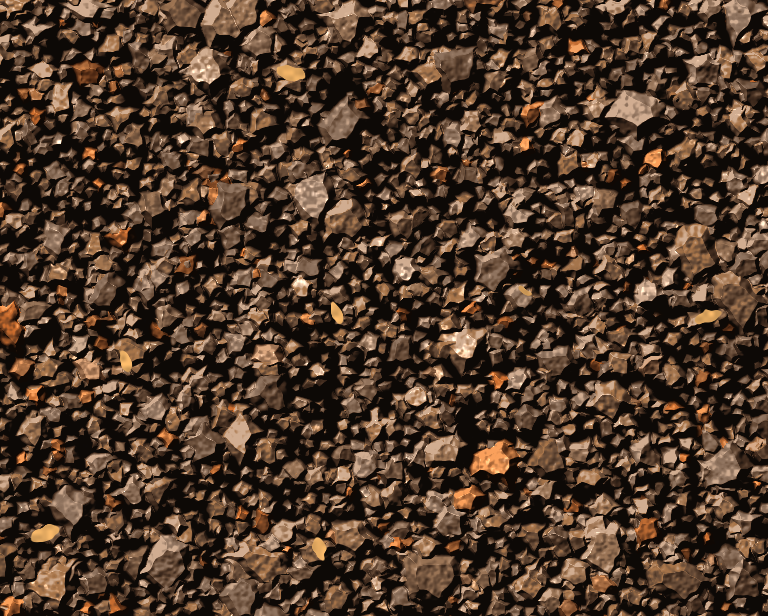
This texture is drawn by a Shadertoy shader. Its source:

```glsl
// Damp, crumbly brown soil: angular grains in hard sunlight with wet glints.
#define COARSEST 13.0     // cells per canvas height in the largest layer
#define LAYER_RATIO 1.85  // cell count growth from layer to layer
#define STEEPNESS 1.6     // slope of the grain flanks
#define ROUGHNESS 0.0026  // height of the fine crumbs
#define WARP 0.007        // raggedness of the outlines
#define EXPOSURE 1.18
#define SHADOW 0.72
#define GLOSS 0.75
#define FLAKE_CELLS 3.0
#define FLAKE_SHARE 0.3

const vec3 SUN = vec3(-0.45, 0.60, 0.66);

float hash(vec2 p) {
    vec3 q = fract(p.xyx * 0.1031);
    q += dot(q, q.yzx + 33.33);
    return fract((q.x + q.y) * q.z);
}

vec2 hash2(vec2 p) {
    return vec2(hash(p + 11.7), hash(p + 47.3));
}

mat2 rotation(float a) {
    float c = cos(a), s = sin(a);
    return mat2(c, s, -s, c);
}

float noise(vec2 p) {
    vec2 i = floor(p), f = fract(p);
    f = f * f * (3.0 - 2.0 * f);
    return mix(mix(hash(i), hash(i + vec2(1, 0)), f.x),
               mix(hash(i + vec2(0, 1)), hash(i + vec2(1, 1)), f.x), f.y);
}

// Height of one faceted grain: a tilted top cut by five flanks.
float grainHeight(vec2 q, vec2 id, float radius) {
    q = rotation(6.283 * hash(id + 3.1)) * q;
    q.x *= mix(0.75, 1.25, hash(id + 5.9));
    float h = 0.65 * radius + dot(q, hash2(id) - 0.5) * 0.9;
    for (int k = 0; k < 5; k++) {
        float fk = float(k);
        float angle = 1.2566 * (fk + 0.6 * hash(id + fk * 7.3));
        float reach = radius * mix(0.75, 1.15, hash(id + fk * 13.7 + 2.0));
        h = min(h, STEEPNESS * (reach - dot(q, vec2(cos(angle), sin(angle)))));
    }
    return h;
}

// Returns the soil height and the random value of the topmost grain.
vec2 soil(vec2 p) {
    vec2 w = p + WARP * (vec2(noise(p * 75.0), noise(p * 75.0 + 31.0)) - 0.5);
    vec2 best = vec2(0.0, 0.3);
    float cells = COARSEST;
    for (int layer = 0; layer < 3; layer++) {
        float share = 0.28 + 0.34 * float(layer);
        vec2 g = w * cells, base = floor(g);
        for (int k = 0; k < 9; k++) {
            vec2 cell = base + vec2(k % 3 - 1, k / 3 - 1);
            vec2 id = cell + 100.0 * float(layer + 1);
            if (hash(id + 71.0) > share) continue;
            vec2 q = (g - cell - 0.1 - 0.8 * hash2(id + 23.0)) / cells;
            float radius = mix(0.32, 0.56, hash(id + 9.0)) / cells;
            float h = grainHeight(q, id, radius) + 0.007 * hash(id + 83.0);
            if (h > best.x) best = vec2(h, hash(id + 61.0));
        }
        cells *= LAYER_RATIO;
    }
    best.x += ROUGHNESS * (noise(p * 95.0) + 0.5 * noise(p * 190.0) - 0.75);
    return best;
}

// Dark to light soil colours; warmth shifts grey brown towards ochre.
vec3 soilColor(float v, float warmth) {
    vec3 light = mix(vec3(0.56, 0.45, 0.37), vec3(0.66, 0.46, 0.29), warmth);
    vec3 c = mix(vec3(0.05, 0.035, 0.025), vec3(0.24, 0.16, 0.11), smoothstep(0.02, 0.25, v));
    c = mix(c, vec3(0.41, 0.30, 0.22), smoothstep(0.22, 0.5, v));
    c = mix(c, light, smoothstep(0.45, 0.75, v));
    return mix(c, vec3(0.82, 0.68, 0.57), smoothstep(0.75, 1.05, v));
}

// Coverage of the sparse pale wood flakes.
float flake(vec2 p, float edge) {
    vec2 cell = floor(p * FLAKE_CELLS);
    vec2 center = (cell + 0.2 + 0.6 * hash2(cell + 7.0)) / FLAKE_CELLS;
    vec2 q = rotation(6.283 * hash(cell + 19.0)) * (p - center);
    q += 0.006 * (noise(p * 90.0) - 0.5);
    float size = mix(0.011, 0.028, hash(cell + 29.0));
    float d = length(q * vec2(1.0, 2.1)) - size;
    return step(hash(cell + 37.0), FLAKE_SHARE) * (1.0 - smoothstep(-edge, edge, d));
}

void mainImage(out vec4 fragColor, in vec2 fragCoord) {
    vec2 p = fragCoord / iResolution.y;
    float eps = 0.002;
    vec2 ground = soil(p);
    float h = ground.x, tone = ground.y;

    // Surface normal and sunlight
    vec2 slope = (vec2(soil(p + vec2(eps, 0)).x, soil(p + vec2(0, eps)).x) - h) / eps;
    vec3 normal = normalize(vec3(-slope, 1.0));
    vec3 sun = normalize(SUN);
    float diffuse = max(dot(normal, sun), 0.0);

    // Cast shadows and dark gaps
    vec2 toSun = normalize(SUN.xy);
    float rise = SUN.z / length(SUN.xy);
    float blocked = 0.0;
    for (int k = 0; k < 2; k++) {
        float t = 0.006 + 0.008 * float(k);
        float over = soil(p + toSun * t).x - h - rise * t;
        blocked = max(blocked, smoothstep(-0.0005, 0.003, over));
    }
    float open = smoothstep(0.0, 0.011, h) * (1.0 - SHADOW * blocked);

    // Grain tone, speckle and wet glints
    float speckle = mix(0.75, 1.25, noise(p * 170.0 + 5.0));
    float v = EXPOSURE * diffuse * open * speckle * (0.6 + 0.5 * tone);
    float glint = pow(max(dot(normal, normalize(sun + vec3(0, 0, 1))), 0.0), 45.0);
    float wet = smoothstep(0.45, 0.8, noise(p * 130.0 + 17.0)) * step(fract(tone * 7.0), 0.55);
    float warmth = smoothstep(0.3, 0.8, fract(tone * 13.0));
    vec3 color = soilColor(v, warmth);
    color *= mix(vec3(1), vec3(1.2, 0.92, 0.62), smoothstep(0.93, 0.96, fract(tone * 29.0)));
    color += GLOSS * glint * wet * open * vec3(0.62, 0.58, 0.54);

    vec3 wood = vec3(0.94, 0.70, 0.40) * mix(0.82, 1.08, noise(p * 110.0));
    color = mix(color, wood, flake(p, 1.0 / iResolution.y));
    fragColor = vec4(clamp(color, 0.0, 1.0), 1.0);
}
```
